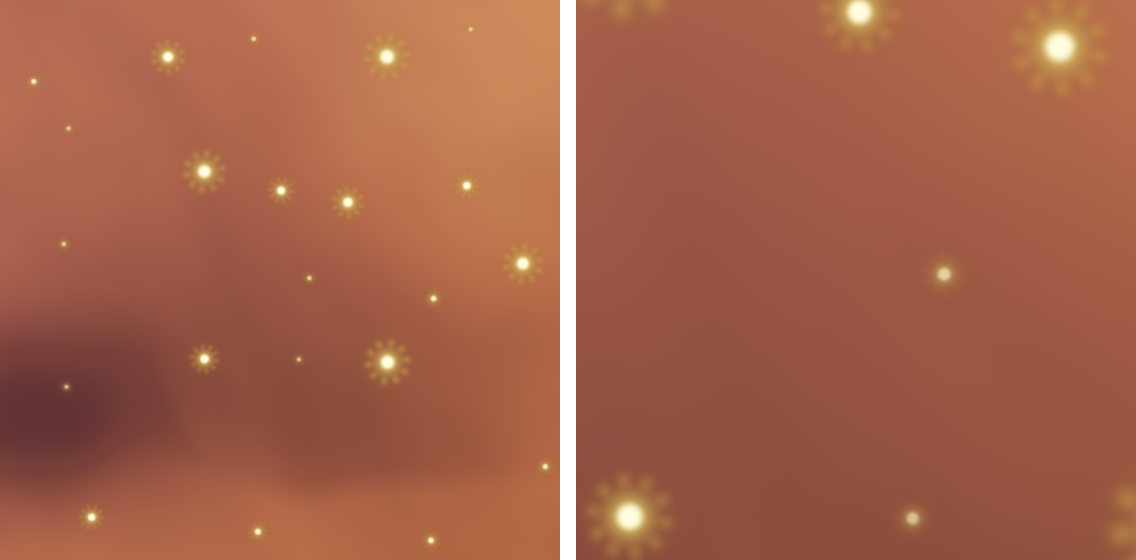
Left: the whole. Right: its middle third, enlarged.
This texture is drawn by a WebGL 1 fragment shader. Its source:

```glsl
precision highp float;

uniform vec2 u_resolution;

const float STAR_CELLS = 5.0;

vec2 hash2(vec2 p) {
  return fract(sin(vec2(dot(p, vec2(127.1, 311.7)), dot(p, vec2(269.5, 183.3)))) * 43758.55);
}

// Soft blob with separate radii on each axis
float blob(vec2 p, vec2 center, vec2 radii) {
  vec2 d = (p - center) / radii;
  return exp(-dot(d, d));
}

float gauss(float x) {
  return exp(-x * x);
}

// Smooth cellular noise: blended random values of nearby cell points
float cellNoise(vec2 p) {
  vec2 cell = floor(p);
  float sum = 0.0;
  float total = 0.0;
  for (int j = -2; j <= 2; j++) {
    for (int i = -2; i <= 2; i++) {
      vec2 id = cell + vec2(float(i), float(j));
      vec2 d = id + hash2(id) - p;
      float weight = exp(-3.5 * dot(d, d));
      sum += weight * hash2(id + 37.0).x;
      total += weight;
    }
  }
  return sum / total - 0.5;
}

// Layered sines, each octave bending the next
vec2 sineWarp(vec2 p) {
  vec2 offset = vec2(0.0);
  float frequency = 5.0;
  float amplitude = 0.03;
  for (int i = 0; i < 4; i++) {
    offset += amplitude * sin(frequency * (p + offset).yx + vec2(1.3, 4.1) * float(i + 1));
    frequency *= 1.8;
    amplitude *= 0.5;
  }
  return offset;
}

// Brightness of the gas: 0 is the dark cloud, 1 the lit corner
float gasTone(vec2 uv) {
  vec2 p = uv + sineWarp(uv);
  float tone = 0.62;
  tone += 0.36 * smoothstep(0.25, 1.0, p.x) * smoothstep(0.35, 0.95, p.y);
  tone -= 0.66 * blob(p, vec2(0.06, 0.24), vec2(0.30, 0.17));
  tone -= 0.29 * blob(p, vec2(0.48, 0.45), vec2(0.34, 0.26));
  // Shadow bank with a crisper lower edge
  float edge = 0.15 + 0.02 * sin(9.0 * uv.x + 1.0);
  float bank = smoothstep(edge - 0.03, edge + 0.04, p.y);
  tone -= 0.20 * bank * blob(p, vec2(0.68, 0.20), vec2(0.27, 0.18));
  // Diagonal wisps and puffs
  vec2 along = vec2(p.x + 0.6 * p.y, p.y - 0.5 * p.x);
  tone += 0.12 * cellNoise(along * vec2(6.0, 4.0));
  tone += 0.07 * cellNoise(along * vec2(13.0, 7.0) + 9.0);
  return tone;
}

vec3 gasColor(float tone, vec2 uv) {
  vec3 color = mix(vec3(0.39, 0.20, 0.20), vec3(0.47, 0.25, 0.22), smoothstep(-0.1, 0.13, tone));
  color = mix(color, vec3(0.61, 0.34, 0.27), clamp((tone - 0.13) / 0.25, 0.0, 1.0));
  color = mix(color, vec3(0.72, 0.42, 0.30), clamp((tone - 0.38) / 0.25, 0.0, 1.0));
  color = mix(color, vec3(0.81, 0.55, 0.36), clamp((tone - 0.63) / 0.37, 0.0, 1.0));
  // Orange toward the lower right, rose toward the upper left
  color.b += 0.035 * (uv.y - uv.x);
  return color;
}

vec3 addStar(vec3 color, vec2 d, float size) {
  float radius = mix(0.005, 0.018, size * size);
  float strength = mix(0.45, 1.0, smoothstep(0.0, 0.6, size));
  float r = length(d) / radius;
  float angle = atan(d.y, d.x + 0.00001);
  float rays = 0.5 + 0.5 * cos(10.0 * angle + 12.0 * size);
  float ring = gauss((r - 2.1) / 0.45) * rays * size;
  color = mix(color, vec3(0.62, 0.43, 0.17), 0.6 * strength * gauss(r / 2.0));
  color = mix(color, vec3(0.83, 0.66, 0.30), 0.4 * ring);
  color = mix(color, vec3(0.90, 0.82, 0.44), strength * gauss(r / 1.15));
  return mix(color, vec3(1.0, 0.99, 0.88), strength * smoothstep(0.3, 0.9, gauss(r / 0.95)));
}

// One jittered star per occupied cell
vec3 addStars(vec3 color, vec2 uv) {
  vec2 cell = floor(uv * STAR_CELLS);
  for (int j = -1; j <= 1; j++) {
    for (int i = -1; i <= 1; i++) {
      vec2 id = cell + vec2(float(i), float(j));
      vec2 center = (id + 0.1 + 0.8 * hash2(id + 5.0)) / STAR_CELLS;
      vec2 traits = hash2(id + 71.0);
      if (traits.x < 0.92) color = addStar(color, uv - center, traits.y);
    }
  }
  return color;
}

void main() {
  vec2 uv = gl_FragCoord.xy / u_resolution;
  vec3 color = gasColor(gasTone(uv), uv);
  gl_FragColor = vec4(addStars(color, uv), 1.0);
}
```
